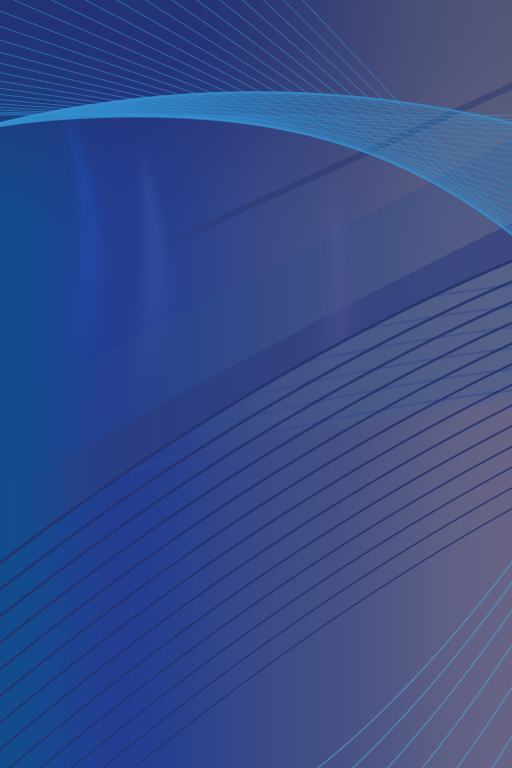
This background is drawn by a WebGL 2 fragment shader. Its source:

```glsl
#version 300 es
precision highp float;
// Blue to mauve backdrop with a cyan line ribbon, dark sweeping arcs and soft wisps of light.
uniform vec2 u_resolution;
out vec4 outColor;

float pixel;

// Antialiased stroke: distance to the line and half its width.
float stroke(float dist, float halfWidth) {
  return clamp((halfWidth - abs(dist)) / pixel + 0.5, 0.0, 1.0);
}

// Soft-edged step, positive side filled.
float fill(float dist) {
  return clamp(dist / pixel + 0.5, 0.0, 1.0);
}

vec3 backdrop(vec2 p) {
  vec3 c = mix(vec3(0.07, 0.30, 0.56), vec3(0.14, 0.24, 0.57), smoothstep(0.0, 0.24, p.x));
  c = mix(c, vec3(0.26, 0.31, 0.52), smoothstep(0.22, 0.66, p.x));
  c = mix(c, vec3(0.40, 0.39, 0.52), smoothstep(0.58, 1.0, p.x));
  vec3 dusk = mix(vec3(0.14, 0.19, 0.45), vec3(0.31, 0.33, 0.46), smoothstep(0.35, 1.0, p.x));
  return mix(c, dusk, 0.9 * smoothstep(0.5, 0.0, p.y));
}

// Faint slanted planes and one dark streak behind the arcs.
vec3 addPlanes(vec3 c, vec2 p, float arc) {
  float above = 1.0 - fill(arc);
  float upper = p.y - (0.80 - 0.53 * p.x);
  float lower = p.y - (0.965 - 0.57 * p.x + 0.04 * p.x * p.x);
  c = mix(c, vec3(0.17, 0.30, 0.53), 0.30 * fill(upper) * above * smoothstep(0.0, 0.3, p.x));
  c = mix(c, vec3(0.18, 0.23, 0.49), 0.60 * fill(lower) * above * smoothstep(0.0, 0.3, p.x));
  float streak = stroke(p.y - (0.625 - 0.457 * p.x), 0.007);
  return mix(c, vec3(0.16, 0.21, 0.43), 0.5 * streak * smoothstep(0.25, 0.5, p.x));
}

// Bent vertical glows, fading at both ends.
vec3 addWisps(vec3 c, vec2 p) {
  vec3 centers = vec3(0.155, 0.29, 0.655);
  for (int i = 0; i < 3; i++) {
    float f = float(i);
    float t = (p.y - 0.19 - 0.07 * f) / (0.62 - 0.06 * f);
    float bend = centers[i] + (0.055 - 0.018 * f) * (sin(t * 3.2) - 0.6);
    float width = 0.012 + 0.022 * smoothstep(0.0, 0.8, t);
    float glow = exp(-pow((p.x - bend) / width, 2.0));
    glow *= smoothstep(0.0, 0.25, t) * smoothstep(1.0, 0.45, t);
    c = mix(c, mix(vec3(0.13, 0.30, 0.68), vec3(0.32, 0.33, 0.58), f * 0.5), 0.55 * glow);
  }
  return c;
}

// Dark arcs spreading from right to left; k numbers them from the top.
vec3 addArcs(vec3 c, vec2 p, float arc, float gap) {
  float k = arc / gap;
  float haze = fill(arc) * smoothstep(0.3, 0.75, p.x);
  haze *= 1.0 - smoothstep(0.79, 0.83, p.y + 0.15 * (p.x - 0.8));
  c = mix(c, vec3(0.27, 0.37, 0.55), 0.5 * haze);
  float x = p.x - 0.67;
  for (int i = 0; i < 6; i++) {
    float ray = p.y - (0.61 + 0.041 * float(i) - 0.2 * x + 0.12 * x * x);
    c = mix(c, vec3(0.19, 0.28, 0.55), 0.5 * stroke(ray, 0.0022) * fill(arc));
  }
  float nearest = clamp(floor(k + 0.5), 0.0, 12.0);
  float slope = 0.76 + 0.0117 * nearest - 0.34 * p.x;
  float dist = (k - nearest) * gap / sqrt(1.0 + slope * slope);
  return mix(c, vec3(0.14, 0.19, 0.42), 0.85 * stroke(dist, 0.0028 - 0.00012 * nearest));
}

// Lower rim of the ribbon and its slope.
vec2 rim(float x) {
  float d = x - 0.2;
  return vec2(0.2246 + 0.114 * d * d + 0.315 * d * d * d, 0.228 * d + 0.945 * d * d);
}

// Ribbon between two rims, crossed by lines tangent to the lower one.
vec3 addRibbon(vec3 c, vec2 p) {
  vec3 cyan = vec3(0.20, 0.58, 0.82);
  float top = 0.18 + 0.24 * (p.x - 0.5) * (p.x - 0.5);
  float base = rim(p.x).x + 0.02 * exp(-8.0 * p.x);
  float inside = fill(p.y - top) * fill(base - p.y);
  c = mix(c, cyan, inside * mix(0.8, 0.22, smoothstep(0.12, 0.85, p.x)));
  for (int i = 0; i < 13; i++) {
    float s = float(i) / 12.0;
    float strand = p.y - mix(top, base, s * s);
    c = mix(c, cyan, 0.38 * stroke(strand, 0.001));
  }
  for (int i = 0; i < 28; i++) {
    float t = 1.15 - 0.035 * float(i);
    vec2 r = rim(t);
    float dist = (p.y - r.x - r.y * (p.x - t)) / sqrt(1.0 + r.y * r.y);
    float shown = fill(base - p.y) * mix(0.6, 0.42, inside);
    c = mix(c, cyan, shown * stroke(dist, 0.0009));
  }
  return mix(c, cyan, 0.6 * max(stroke(p.y - top, 0.002), stroke(p.y - base, 0.002)));
}

// Cyan curves rising into the lower right corner.
vec3 addCornerCurves(vec3 c, vec2 p) {
  for (int i = 0; i < 6; i++) {
    float f = float(i);
    float dx = p.x - 0.621 - 0.068 * f;
    float slope = 0.8 + 0.15 * f;
    float dist = (p.y - 1.5 + slope * dx + 0.69 * dx * dx) / sqrt(1.0 + pow(slope + 1.38 * dx, 2.0));
    c = mix(c, vec3(0.30, 0.62, 0.80), 0.75 * stroke(dist, 0.0012) * step(-0.02, dx));
  }
  return c;
}

void main() {
  // x runs 0 to 1 rightward, y runs 0 to 1.5 downward.
  vec2 uv = gl_FragCoord.xy / u_resolution;
  vec2 p = vec2(uv.x, 1.5 * (1.0 - uv.y));
  pixel = 1.5 / u_resolution.y;
  float arc = p.y - (1.0996 - 0.76 * p.x + 0.17 * p.x * p.x);
  vec3 color = addPlanes(backdrop(p), p, arc);
  color = addWisps(color, p);
  color = addArcs(color, p, arc, 0.052 - 0.0117 * p.x);
  color = addRibbon(color, p);
  outColor = vec4(addCornerCurves(color, p), 1.0);
}
```
